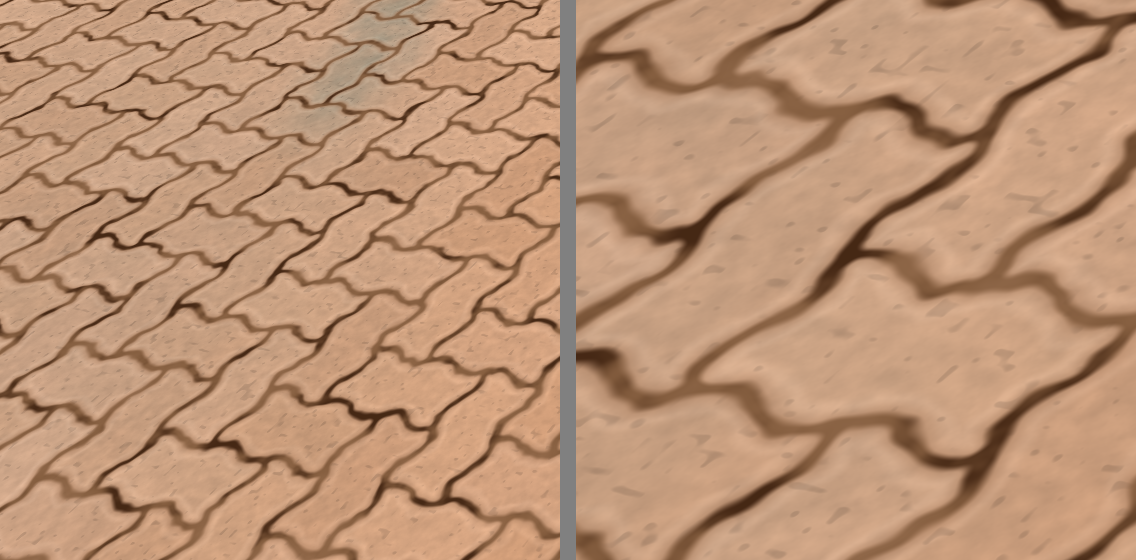
Left, the full canvas; right, a detail of the centre.
A three.js fragment shader for this texture:

```glsl
// Wavy-edged clay pavers laid in herringbone, seen in perspective.
varying vec2 vUv;

float hash(vec2 p) {
  vec3 q = fract(vec3(p.xyx) * 0.1031);
  q += dot(q, q.yzx + 33.33);
  return fract((q.x + q.y) * q.z);
}

float noise(vec2 p) {
  vec2 i = floor(p), f = fract(p);
  f = f * f * (3.0 - 2.0 * f);
  return mix(mix(hash(i), hash(i + vec2(1.0, 0.0)), f.x),
             mix(hash(i + vec2(0.0, 1.0)), hash(i + 1.0), f.x), f.y);
}

float fbm(vec2 p) {
  float sum = 0.0, gain = 0.53;
  for (int i = 0; i < 4; i++) {
    sum += gain * noise(p);
    p = p * 2.03 + 17.3;
    gain *= 0.5;
  }
  return sum;
}

// Canvas to ground: inverts the projection of the diagonal paver rows.
vec2 groundPlane(vec2 p) {
  vec2 alongRow = vec2(0.1947, 0.0779) - 0.030 * p;
  vec2 acrossRow = vec2(-0.0625, -0.249) + 0.108 * p;
  vec2 r = p - vec2(0.534, 0.456);
  float det = alongRow.x * acrossRow.y - alongRow.y * acrossRow.x;
  vec2 row = vec2(r.x * acrossRow.y - r.y * acrossRow.x,
                  alongRow.x * r.y - alongRow.y * r.x) / det;
  return vec2(row.x + 2.0 * row.y + 1.0, row.x - 2.0 * row.y + 0.5);
}

// Herringbone of 2 by 1 blocks: signed edge distance, then block centre.
vec3 herringbone(vec2 q) {
  vec2 cell = floor(q);
  float k = mod(cell.x - cell.y, 4.0);
  vec2 halfSize = vec2(1.0, 0.5), corner = cell - vec2(k, 0.0);
  if (k > 1.5) {
    halfSize = vec2(0.5, 1.0);
    corner = cell - vec2(0.0, k < 2.5 ? 1.0 : 0.0);
  }
  vec2 centre = corner + halfSize;
  vec2 e = abs(q - centre) - halfSize + 0.14;
  float d = length(max(e, 0.0)) + min(max(e.x, e.y), 0.0) - 0.14;
  return vec3(d, centre);
}

void main() {
  vec2 ground = groundPlane(vUv);

  // Zigzag sides plus slightly chipped edges
  vec2 q = ground + 0.085 * vec2(1.0, -1.0) * sin(6.28318 * ground.yx);
  q += 0.07 * (vec2(noise(ground * 7.0), noise(ground * 7.0 + 41.0)) - 0.5);
  vec3 block = herringbone(q);
  float d = block.x;
  float tone = hash(block.yz * 2.0 + 71.0);
  float tint = hash(block.yz * 2.0 + 137.0);

  // Clay colour of each block
  vec3 tan_ = vec3(0.80, 0.615, 0.48);
  vec3 pale = vec3(0.865, 0.70, 0.585);
  vec3 dusty = vec3(0.73, 0.60, 0.495);
  vec3 color = mix(tan_, pale, 0.15 + 0.7 * tone);
  float blotch = fbm(ground * 1.7 + tint * 9.0);
  float worn = 1.0 - smoothstep(0.15, 0.75, length((vUv - vec2(0.3, 0.55)) * vec2(1.0, 0.8)));
  color = mix(color, dusty, clamp(0.3 * tint + worn * (0.15 + 0.6 * blotch) - 0.08, 0.0, 0.85));
  color *= 0.96 + 0.07 * tint;

  // Warmer toward the lower right
  color = mix(color, color * vec3(1.01, 0.975, 0.94), smoothstep(0.7, 1.5, vUv.x + 1.0 - vUv.y));

  // Grey-green damp stain running up to the far edge
  float track = abs(vUv.x - 0.56 - 0.65 * (vUv.y - 0.76) + 0.1 * (fbm(vUv * 9.0) - 0.5));
  float stain = (1.0 - smoothstep(0.01, 0.12, track)) * smoothstep(0.68, 0.88, vUv.y);
  color = mix(color, vec3(0.61, 0.575, 0.50), stain * (0.35 + 0.6 * fbm(ground * 2.5)));

  // Grain and small pits
  color *= 0.93 + 0.14 * fbm(ground * 9.0);
  float pit = smoothstep(0.78, 0.95, noise(ground * 13.0 + 5.0));
  color *= 1.0 - 0.11 * pit;

  // Rounded rim, then the sunken joint
  float rim = smoothstep(-0.17, -0.035, d);
  color = mix(color, vec3(0.66, 0.49, 0.37), 0.5 * rim);
  color += 0.035 * smoothstep(-0.24, -0.16, d) * (1.0 - rim);
  float depth = fbm(ground * 1.9 + 23.0);
  float joint = smoothstep(-0.085, -0.015, d) * clamp(0.5 + 0.75 * depth, 0.0, 1.0);
  vec3 soil = mix(vec3(0.48, 0.33, 0.21), vec3(0.27, 0.155, 0.08), smoothstep(0.42, 0.75, depth));
  color = mix(color, soil, joint);

  gl_FragColor = vec4(color, 1.0);
}
```
